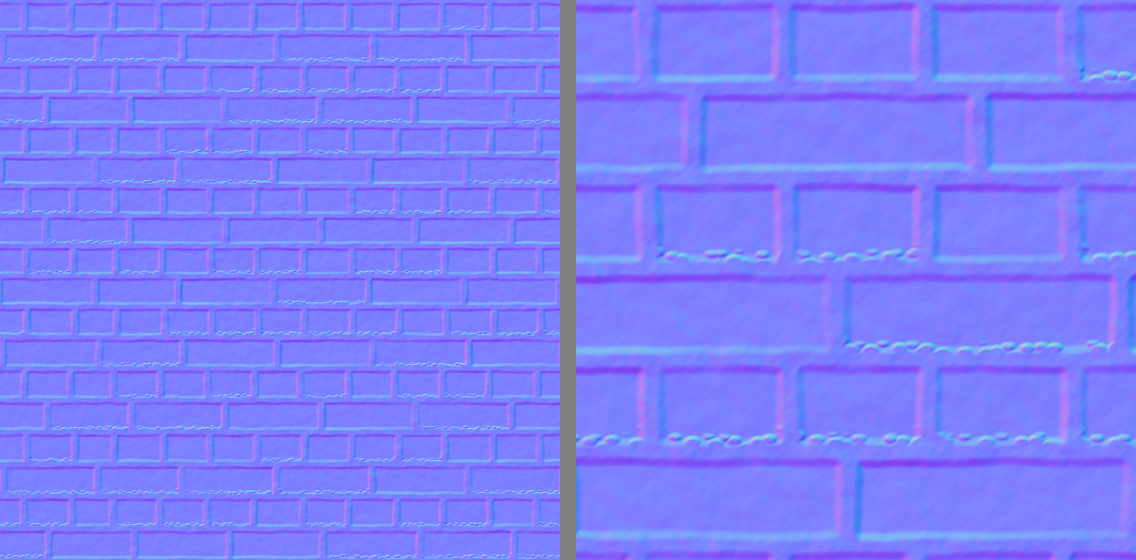
Left, the full canvas; right, a detail of the centre.
Write a Shadertoy shader that draws this texture map.

```glsl
// Tangent-space normal map of a brick wall: alternating courses of short headers and long stretchers.

float hash(vec2 p) {
    return fract(sin(dot(p, vec2(127.1, 311.7))) * 43758.5);
}

// Cellular noise: distance to the nearest scattered point
float cells(vec2 p) {
    vec2 cell = floor(p);
    float nearest = 2.0;
    for (int j = -1; j <= 1; j++)
    for (int i = -1; i <= 1; i++) {
        vec2 c = cell + vec2(i, j);
        vec2 site = c + vec2(hash(c), hash(c + 37.0));
        nearest = min(nearest, distance(p, site));
    }
    return nearest;
}

// Layered, rotated sines
float waves(vec2 p) {
    float sum = 0.0, amp = 1.0;
    for (int i = 0; i < 5; i++) {
        p = mat2(0.8, -0.6, 0.6, 0.8) * p * 1.7 + 2.3;
        sum += amp * sin(p.x + 1.4 * sin(p.y));
        amp *= 0.58;
    }
    return sum;
}

float roundedBox(vec2 p, vec2 halfSize, float radius) {
    vec2 q = abs(p) - halfSize + radius;
    return length(max(q, 0.0)) + min(max(q.x, q.y), 0.0) - radius;
}

// Small sideways shift of one vertical joint
float jointShift(float joint, float row) {
    return 3.0 * hash(vec2(joint, row + 50.0)) - 1.5;
}

// Wall height; the canvas is 768 units wide and y runs downwards
float wallHeight(vec2 p) {
    // 18 courses, slightly unevenly spaced
    float courseHeight = 768.0 / 18.0;
    float y = p.y + 2.2 - 4.4 * cos(6.2832 * (p.y / 768.0 - 0.12));
    float course = floor(y / courseHeight);
    float row = mod(course, 18.0);

    // 12 headers or 6 stretchers per course, the last one cut shorter
    bool header = mod(row, 2.0) < 0.5;
    bool shifted = mod(row + (row > 10.0 ? 2.0 : 0.0), 4.0) > 2.5;
    float count = header ? 12.0 : 6.0;
    float pitch = header ? 64.6 : 130.6;
    float start = header ? 157.0 : (shifted ? 180.0 : 248.0);
    start += 7.0 * (hash(vec2(row, 3.0)) - 0.5);

    float x = mod(p.x - start, 768.0);
    float id = min(floor(x / pitch), count - 1.0);
    float left = id * pitch + jointShift(id, row);
    float right = (id + 1.0 < count ? (id + 1.0) * pitch : 768.0)
                + jointShift(mod(id + 1.0, count), row);
    float seed = hash(vec2(id, row));

    // Brick outline with wavy sides and some crumbled lower edges
    vec2 local = vec2(x - 0.5 * (left + right), y - (course + 0.5) * courseHeight);
    float d = roundedBox(local, vec2(0.5 * (right - left) - 4.0, 17.1), 2.5);
    d += 0.45 * waves(p * 0.04 + 9.0 * seed);
    float crumble = step(0.55, seed) * smoothstep(8.0, 16.0, local.y);
    d += 3.5 * crumble * smoothstep(0.45, 0.85, 1.0 - cells(p / vec2(8.0, 5.0)));
    float brick = 1.0 - smoothstep(-3.0, 2.0, d);

    // Raised, faintly tilted faces over rougher mortar
    vec2 tilt = vec2(seed, hash(vec2(row, id + 20.0))) - 0.5;
    float grain = 0.13 * waves(p * 0.08) + 0.25 * cells(p / 11.0);
    return brick * (1.35 + 0.02 * dot(tilt, local)) + grain * mix(1.4, 0.8, brick);
}

void mainImage(out vec4 fragColor, in vec2 fragCoord) {
    vec2 uv = fragCoord / iResolution.xy;
    vec2 p = 768.0 * vec2(uv.x, 1.0 - uv.y);

    // Central differences give the slope
    vec2 e = vec2(0.75, 0.0);
    vec2 slope = vec2(wallHeight(p + e.xy) - wallHeight(p - e.xy),
                      wallHeight(p + e.yx) - wallHeight(p - e.yx)) / (2.0 * e.x);
    vec3 normal = normalize(vec3(-slope, 1.0));
    fragColor = vec4(0.5 + 0.5 * normal - vec3(0.008, 0.0, 0.0), 1.0);
}
```
